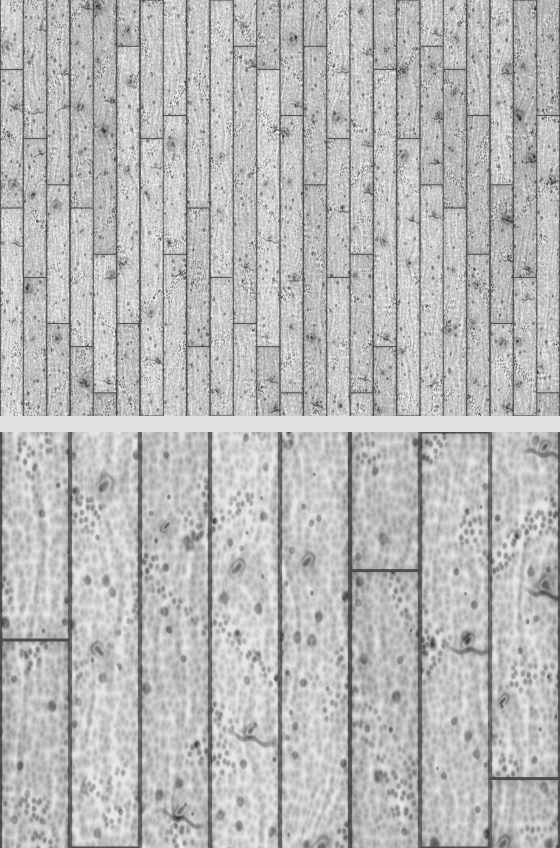
Top: the whole. Bottom: its middle third, enlarged.
Reproduce this texture procedurally as a WebGL 1 fragment shader.

```glsl
precision highp float;
uniform vec2 u_resolution;

#define BOARDS 24.0
#define STEPS 18.0
#define SHORT_BOARD 6.0
#define GAP_HALF 0.032
#define JOINT_HALF 0.022
#define TONE_DARK 0.735
#define TONE_LIGHT 0.845
#define GAP_TONE 0.27
#define GRAIN 0.045
#define GRIT 0.26
#define KNOT_SPACING 2.0
#define KNOT_CHANCE 0.62

float hash(vec2 p) {
  return fract(sin(dot(p, vec2(127.1, 311.7))) * 43758.5);
}

// Distance to the nearest scattered point, and that point's random value
vec2 cellular(vec2 p) {
  vec2 cell = floor(p);
  vec2 nearest = vec2(9.0, 0.0);
  for (int y = -1; y <= 1; y++) {
    for (int x = -1; x <= 1; x++) {
      vec2 c = cell + vec2(float(x), float(y));
      vec2 point = c + vec2(hash(c), hash(c + 41.3));
      float d = distance(p, point);
      if (d < nearest.x) nearest = vec2(d, hash(c + 17.9));
    }
  }
  return nearest;
}

// Smooth blotches from layered sines, about -1 to 1
float blotches(vec2 p) {
  p += 0.8 * sin(p.yx * vec2(1.3, 2.1) + 1.7);
  return 0.6 * sin(p.x * 2.3 + p.y * 0.9) * sin(p.y * 1.6 - p.x)
       + 0.4 * sin(p.x * 5.1 - p.y * 2.7) * sin(p.y * 4.3 + p.x * 1.9);
}

// Knots of one board: x bends the grain, y darkens the wood
vec2 knots(vec2 pos, vec2 id) {
  vec2 sum = vec2(0.0);
  float slot = floor(pos.y / KNOT_SPACING);
  for (int k = -1; k <= 1; k++) {
    float n = slot + float(k);
    vec2 key = vec2(id.x * 2.0 + id.y, n);
    float exists = step(hash(key), KNOT_CHANCE);
    float a = hash(key + 7.3);
    float b = hash(key + 3.1);
    float c = hash(key + 11.7);
    float size = mix(0.06, 0.22, c * c);
    vec2 d = pos - vec2(0.18 + 0.64 * a, (n + 0.2 + 0.6 * b) * KNOT_SPACING);
    vec2 rough = d + 0.025 * sin(d.yx * 21.0 + a * 40.0);
    float r = length(rough * vec2(1.0, 0.8)) / size;
    float rim = (r - 1.0) * 3.5;
    float bend = 1.7 * size * exp(-0.16 * dot(d, d * vec2(1.0, 0.4)) / (size * size));
    float dark = 0.3 * (1.0 - smoothstep(0.2, 0.75, r));
    dark += 0.2 * exp(-rim * rim) * (0.6 + 0.4 * sin(atan(d.y, d.x) + b * 6.3));
    dark += 0.08 * exp(-0.2 * r * r);
    // Split running out from some knots
    float split = abs(rough.y - (b - 0.5) * d.x - 0.12);
    dark += 0.24 * step(0.62, a) * (1.0 - smoothstep(0.01, 0.06, split))
          * (1.0 - smoothstep(0.15, 0.42, abs(d.x)));
    sum += exists * vec2(bend, dark);
  }
  return sum;
}

void main() {
  vec2 uv = gl_FragCoord.xy / u_resolution;
  vec2 p = vec2(uv.x * BOARDS, (1.0 - uv.y) * STEPS);
  vec2 pixel = vec2(BOARDS, STEPS) / u_resolution;

  // Staggered layout: one short and one long board per column
  float column = floor(p.x);
  float stagger = floor(-1.5 + 2.16 * cos((column - 0.5) * 0.7854));
  float along = mod(p.y - 3.0 - 3.0 * column - stagger, STEPS);
  float isLong = step(SHORT_BOARD, along);
  along -= SHORT_BOARD * isLong;
  float boardLength = mix(SHORT_BOARD, STEPS - SHORT_BOARD, isLong);
  vec2 id = vec2(column, isLong);
  vec2 pos = vec2(fract(p.x), along);
  float seed = hash(id + 5.7);
  vec2 q = pos + 40.0 * vec2(seed, hash(id + 23.1));

  // Board tone and broad weathering
  float wear = blotches(q);
  float shade = mix(TONE_DARK, TONE_LIGHT, hash(id + 2.9)) + 0.03 * wear;

  // Grain lines flowing round the knots
  vec2 knot = knots(pos, id);
  float flow = pos.x + knot.x + 0.12 * sin(along * 0.8 + seed * 30.0)
             + 0.05 * sin(along * 2.3 + pos.x * 4.0 + seed * 50.0);
  float lines = sin(flow * 25.0 + seed * 20.0)
              + 0.6 * sin(flow * 41.0 + 1.5 * sin(along * 1.1));
  shade += GRAIN * lines * (0.55 + 0.45 * sin(flow * 6.0 + along * 0.5));

  // Fibres, grit and pits
  float fibre = cellular(vec2(flow * 11.0, q.y * 1.7) + seed * 30.0).x;
  vec2 grit = cellular(q * vec2(11.0, 8.0));
  vec2 pit = cellular(q * vec2(3.1, 2.3));
  shade += 0.13 * (fibre - 0.45) + GRIT * (grit.x - 0.45) * (0.5 + 0.5 * grit.y);
  float pitSize = 0.08 + 0.22 * fract(pit.y * 7.0);
  shade -= 0.25 * step(0.55, pit.y) * (1.0 - smoothstep(0.4 * pitSize, pitSize, pit.x));
  shade -= knot.y * (0.75 + 0.6 * grit.x);
  shade -= 0.18 * smoothstep(0.25, 0.7, wear) * (1.0 - smoothstep(0.2, 0.5, grit.x));

  // Worn edges, gaps between columns and joints between ends
  float edge = min(pos.x, 1.0 - pos.x);
  float end = min(along, boardLength - along);
  float seam = hash(vec2(floor(p.x + 0.5), 61.0));
  shade -= (0.1 + 0.14 * seam + 0.08 * wear) * exp(-edge * 13.0) * (1.3 - grit.x);
  shade -= 0.1 * exp(-end * 9.0);
  float gap = 1.0 - smoothstep(GAP_HALF - 0.5 * pixel.x, GAP_HALF + 0.5 * pixel.x, edge);
  float joint = 1.0 - smoothstep(JOINT_HALF - 0.5 * pixel.y, JOINT_HALF + 0.5 * pixel.y, end);
  gap *= 0.75 + 0.25 * seam - 0.25 * grit.x;
  shade = mix(shade, GAP_TONE, max(gap, 0.9 * joint));

  gl_FragColor = vec4(vec3(clamp(shade, 0.18, 0.9)), 1.0);
}
```
